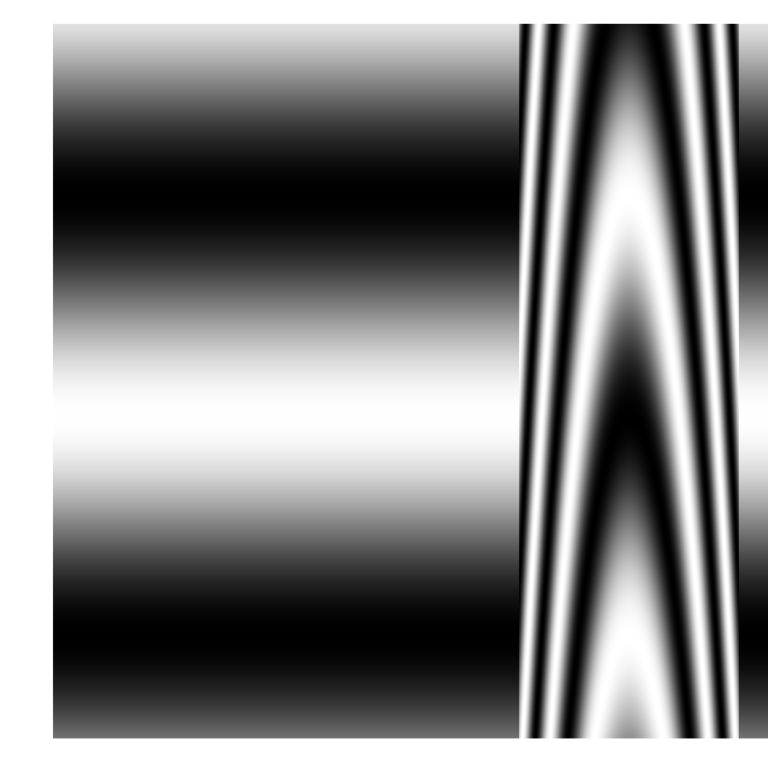
Give the GLSL for this background, as a three.js fragment shader.

```glsl
// Draws a white page holding a panel of soft horizontal black and white bands,
// crossed by a narrow vertical strip where the bands bend into nested arches.
// One cosine wave makes both; the strip adds a parabolic, inverted phase.

varying vec2 vUv;

const float PI = 3.14159265;

// Smoothed step from 0 to 1 across an edge.
float softStep(float edge, float x) {
  return smoothstep(edge - 0.001, edge + 0.001, x);
}

// Brightness of the wave, white where the phase is zero.
float wave(float phase) {
  return 0.5 + 0.5 * cos(phase);
}

void main() {
  // Horizontal bands
  float bandPhase = 2.0 * PI * (vUv.y - 0.4583) / 0.573;
  float bands = wave(bandPhase);

  // Arches: the phase grows with the square of the distance from the axis
  float across = (vUv.x - 0.819) / 0.1432;
  float arches = wave(bandPhase + PI + 15.0 * across * across);

  // Strip laid over the bands
  float strip = softStep(0.6758, vUv.x) * (1.0 - softStep(0.9622, vUv.x));
  float shade = mix(bands, arches, strip);

  // White margins at the left, bottom and top
  float panel = softStep(0.069, vUv.x)
              * softStep(0.0385, vUv.y)
              * (1.0 - softStep(0.969, vUv.y));

  gl_FragColor = vec4(vec3(mix(1.0, shade, panel)), 1.0);
}
```
